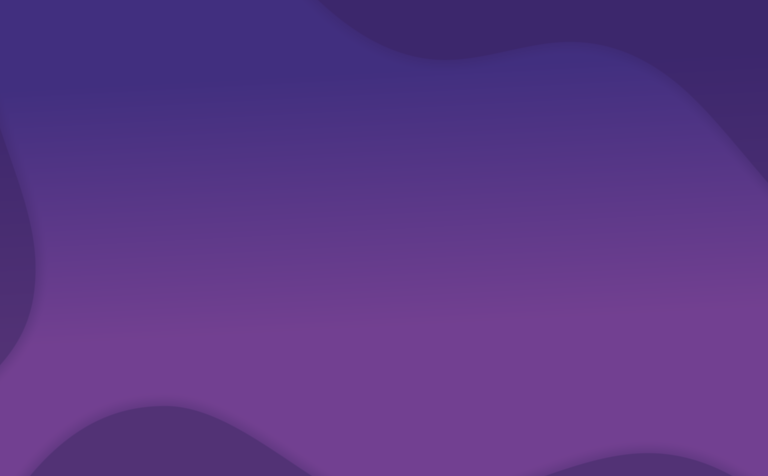
Give the GLSL for this background, as a Shadertoy shader.

```glsl
// Cubic through a and b with end slopes, extended by straight lines
float curve(float x, vec2 a, vec2 b, vec2 slope) {
    float w = b.x - a.x;
    float t = clamp((x - a.x) / w, 0.0, 1.0);
    float bend = w * t * (1.0 - t) * (slope.x * (1.0 - t) - slope.y * t);
    float tails = slope.x * min(x - a.x, 0.0) + slope.y * max(x - b.x, 0.0);
    return mix(a.y, b.y, smoothstep(0.0, 1.0, t)) + bend + tails;
}

// Rounded crest falling away on both sides
float hump(float x, vec2 start, vec2 crest, vec2 end, vec2 slope) {
    return x < crest.x ? curve(x, start, crest, vec2(slope.x, 0.0))
                       : curve(x, crest, end, vec2(0.0, slope.y));
}

// Lower edge of the wave hanging from the top right
float topWave(float x) {
    if (x < 0.935) return curve(x, vec2(0.668, 0.0), vec2(0.935, 0.126), vec2(0.95, 0.0));
    if (x < 1.197) return curve(x, vec2(0.935, 0.126), vec2(1.197, 0.088), vec2(0.0));
    if (x < 1.45) return curve(x, vec2(1.197, 0.088), vec2(1.45, 0.2), vec2(0.0, 0.95));
    return curve(x, vec2(1.45, 0.2), vec2(1.613, 0.384), vec2(0.95, 1.15));
}

// Approximate distance to an implicit edge, in canvas heights
float edgeDistance(float f) {
    float steepness = length(vec2(dFdx(f), dFdy(f))) * iResolution.y;
    return f / max(steepness, 0.5);
}

void mainImage(out vec4 fragColor, in vec2 fragCoord) {
    vec2 uv = fragCoord / iResolution.xy;
    vec2 p = vec2(uv.x * 1.613, 1.0 - uv.y); // y runs downward

    // Slightly tilted indigo to violet gradient
    float ramp = clamp((p.y + 0.084 * uv.x - 0.19) / 0.54, 0.0, 1.0);
    vec3 color = mix(vec3(0.255, 0.184, 0.498), vec3(0.448, 0.251, 0.567), ramp);
    vec3 blobColor = mix(vec3(0.235, 0.152, 0.425), vec3(0.322, 0.195, 0.46), ramp);

    // Wavy blobs along the borders
    float top = edgeDistance(p.y - topWave(p.x));
    float left = edgeDistance(p.x - hump(p.y, vec2(0.269, 0.0), vec2(0.563, 0.0746),
                                         vec2(0.767, 0.0), vec2(0.33, -0.9)));
    float hillLeft = edgeDistance(hump(p.x, vec2(0.063, 1.0), vec2(0.347, 0.853),
                                       vec2(0.655, 1.0), vec2(-1.2, 0.65)) - p.y);
    float hillRight = edgeDistance(hump(p.x, vec2(1.145, 1.0), vec2(1.361, 0.952),
                                        vec2(1.538, 1.0), vec2(-0.35, 0.55)) - p.y);
    float d = min(min(top, left), min(hillLeft, hillRight));

    // Soft shadow outside, then the smooth-edged fill
    float shadow = 1.0 - smoothstep(-0.012, 0.03, d);
    color = mix(color, blobColor, 0.6 * shadow);
    float pixel = 1.0 / iResolution.y;
    color = mix(color, blobColor, 1.0 - smoothstep(-pixel, pixel, d));

    fragColor = vec4(color, 1.0);
}
```
